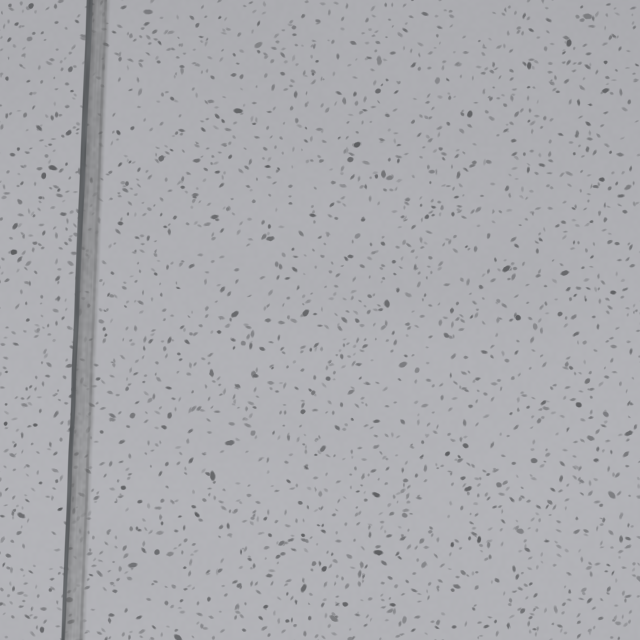
This texture is drawn by a WebGL 1 fragment shader. Its source:

```glsl
precision highp float;
// Pale grey speckled panel with a narrow, slightly leaning groove near the left.
// Specks are soft wobbly ellipses scattered on three jittered grids; the groove
// is layered from a dark seam, a grey side strip and a faint outer crease.

uniform vec2 u_resolution;

float hash(vec2 p) {
  vec3 q = fract(vec3(p.xyx) * 0.1031);
  q += dot(q, q.yzx + 33.33);
  return fract((q.x + q.y) * q.z);
}

float noise(vec2 p) {
  vec2 cell = floor(p);
  vec2 f = fract(p);
  f = f * f * (3.0 - 2.0 * f);
  float low = mix(hash(cell), hash(cell + vec2(1.0, 0.0)), f.x);
  float high = mix(hash(cell + vec2(0.0, 1.0)), hash(cell + 1.0), f.x);
  return mix(low, high, f.y);
}

// Darkness of one scattered layer; radii are in canvas units.
float specks(vec2 uv, float count, float density, vec2 radii, float strength, float seed) {
  vec2 home = floor(uv * count);
  float ink = 0.0;
  for (int j = -1; j <= 1; j++) {
    for (int i = -1; i <= 1; i++) {
      vec2 cell = home + vec2(float(i), float(j));
      vec2 key = cell + seed + 10.0;
      vec2 jitter = vec2(hash(key + 17.3), hash(key + 71.9));
      vec2 center = (cell + jitter) / count;
      float clump = 0.55 + 0.9 * noise(center * 13.0 + seed);
      float present = step(hash(key + 5.7), density * clump);

      // Mostly shallow rising grains, with a wide spread of directions.
      float angle = 0.45 + 2.6 * (hash(key + 29.1) - 0.5);
      float c = cos(angle);
      float s = sin(angle);
      vec2 p = uv - center;
      p = vec2(c * p.x + s * p.y, c * p.y - s * p.x);
      p.y += 0.0012 * (noise(uv * 260.0 + seed) - 0.5);

      vec2 size = radii * mix(0.7, 1.3, hash(key + 43.7));
      size.x *= mix(0.75, 1.3, hash(key + 59.3));
      float d = (length(p / size) - 1.0) * size.y;
      float cover = 1.0 - smoothstep(-0.0012, 0.0014, d);
      float tone = strength * mix(0.45, 1.0, hash(key + 83.1));
      ink = max(ink, present * cover * tone);
    }
  }
  return ink;
}

void main() {
  vec2 uv = gl_FragCoord.xy / u_resolution;

  // Panel: softly uneven light, a little dimmer toward the top.
  float light = mix(0.698, 0.672, smoothstep(0.35, 1.1, uv.y + 0.12 * uv.x));
  light += 0.010 * (noise(uv * vec2(5.0, 9.0)) - 0.5);
  light += 0.008 * (noise(uv * 150.0) - 0.5);
  vec3 color = light * vec3(0.997, 1.0, 1.026);

  // Grains: faint and small, medium, then a few large dark ones.
  float ink = specks(uv, 60.0, 0.40, vec2(0.0027, 0.0016), 0.50, 3.0);
  ink = max(ink, specks(uv, 46.0, 0.52, vec2(0.0033, 0.0020), 0.78, 131.0));
  ink = max(ink, specks(uv, 22.0, 0.32, vec2(0.0044, 0.0030), 0.92, 277.0));
  color = mix(color, vec3(0.335, 0.340, 0.350), ink);

  // Groove: x is the distance to the right of the leaning seam.
  float x = uv.x - (0.0985 + 0.042 * uv.y);
  x += 0.0012 * (noise(vec2(3.0, uv.y * 14.0)) - 0.5);
  float seamHalf = mix(0.0026, 0.0045, uv.y);
  float width = mix(0.034, 0.031, uv.y);
  float strip = smoothstep(-0.003, 0.001, x) * (1.0 - smoothstep(width - 0.006, width + 0.003, x));
  float streak = noise(vec2(x * 420.0, uv.y * 22.0)) - 0.5;
  float grain = noise(uv * vec2(190.0, 150.0)) - 0.5;
  float stripTone = mix(0.605, 0.555, uv.y) + 0.035 * streak + 0.045 * grain;
  stripTone -= 0.08 * (1.0 - smoothstep(0.003, 0.014, x));
  vec3 stripColor = stripTone * vec3(0.995, 1.0, 1.015) * (1.0 - 0.22 * ink);
  color = mix(color, stripColor, strip * 0.94);

  float crease = 1.0 - smoothstep(0.0005, 0.0035, abs(x - width + 0.006));
  color *= 1.0 - crease * (0.07 + 0.06 * noise(vec2(8.0, uv.y * 30.0)));

  float seam = 1.0 - smoothstep(seamHalf - 0.0012, seamHalf + 0.0016, abs(x));
  float seamTone = 0.335 + 0.07 * noise(vec2(x * 300.0, uv.y * 25.0));
  color = mix(color, seamTone * vec3(0.97, 1.0, 1.03), seam * 0.95);

  gl_FragColor = vec4(color, 1.0);
}
```
